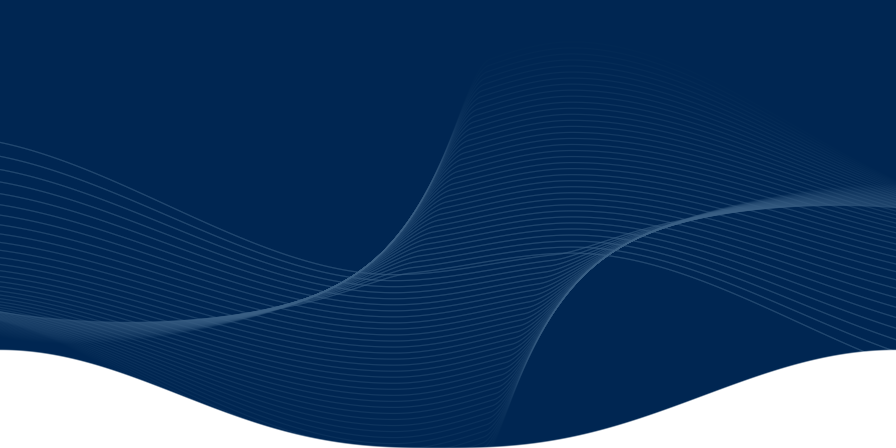
This background is drawn by a WebGL 1 fragment shader. Its source:

```glsl
precision highp float;
// Navy backdrop with a woven ribbon of hairlines above a white wave.
// Each strand hugs a shared steep flank, then peels off to its own crest;
// the second sheet of strands is the first one turned by half a circle.

uniform vec2 u_resolution;

const vec3 NAVY = vec3(0.0, 0.15, 0.32);
const vec3 STRAND_COLOR = vec3(0.66, 0.80, 0.90);
const vec3 WHITE = vec3(1.0);
const vec2 TURN_CENTER = vec2(1.078, 0.411);
const int STRANDS = 36;
const float STRAND_WIDTH = 0.0026;
const float MAX_INK = 0.34;

// Smooth minimum with blend radius k
float softMin(float a, float b, float k) {
  float h = max(k - abs(a - b), 0.0) / k;
  return min(a, b) - 0.25 * h * h * k;
}

// Steep curve along which the strands bunch together
float flankHeight(float x, float s) {
  float d = x - 0.29;
  float d2 = d * d;
  float spread = 0.06 * s * (1.0 - smoothstep(0.0, 0.8, x));
  return 0.281 + 0.3 * d2 + 1.9 * d2 * d2 * d2 - spread;
}

// Gentle crest of strand s, falling away to the right
float crestHeight(float x, float s) {
  float d = x - 1.276;
  float top = mix(0.435, 0.92, s);
  float low = mix(0.52, 0.125, pow(1.0 - s, 3.0));
  float droop = (0.05 + 0.06 * s) * smoothstep(0.0, 0.45, -d);
  return mix(top, low, smoothstep(0.0, 1.014, d)) - droop;
}

float strandHeight(float x, float s) {
  return softMin(flankHeight(x, s), crestHeight(x, s), 0.12);
}

// Pixel coverage of a line of the given width at distance d
float lineCoverage(float d, float width, float pixel) {
  float outer = clamp(0.5 + (0.5 * width - d) / pixel, 0.0, 1.0);
  float inner = clamp(0.5 + (-0.5 * width - d) / pixel, 0.0, 1.0);
  return outer - inner;
}

// Summed ink of one sheet; strands fade toward its outer rim
float sheetInk(vec2 p, float pixel) {
  float ink = 0.0;
  float step_x = 0.002;
  for (int i = 0; i < STRANDS; i++) {
    float s = float(i) / float(STRANDS);
    float y = strandHeight(p.x, s);
    float slope = (strandHeight(p.x + step_x, s) - y) / step_x;
    float d = (p.y - y) / sqrt(1.0 + slope * slope);
    ink += 0.30 * (1.0 - s) * lineCoverage(d, STRAND_WIDTH, pixel);
  }
  return ink * mix(0.4, 1.0, smoothstep(0.0, 0.8, p.x));
}

// Upper edge of the white wave, one period across the canvas
float waveHeight(float x) {
  float swell = 0.5 + 0.5 * cos(3.14159 * (x + 0.02 * sin(1.5708 * x)));
  return 0.219 * pow(max(swell, 0.0), 1.35);
}

void main() {
  vec2 p = gl_FragCoord.xy / u_resolution * vec2(2.0, 1.0);
  float pixel = 1.0 / u_resolution.y;

  // Two sheets of strands, with the ink limited where they crowd
  float ink = sheetInk(p, pixel) + sheetInk(2.0 * TURN_CENTER - p, pixel);
  ink = MAX_INK * (1.0 - exp(-ink / MAX_INK));
  vec3 color = mix(NAVY, STRAND_COLOR, ink);

  // White wave in front
  float above = p.y - waveHeight(p.x);
  color = mix(WHITE, color, smoothstep(-pixel, pixel, above));

  gl_FragColor = vec4(color, 1.0);
}
```
